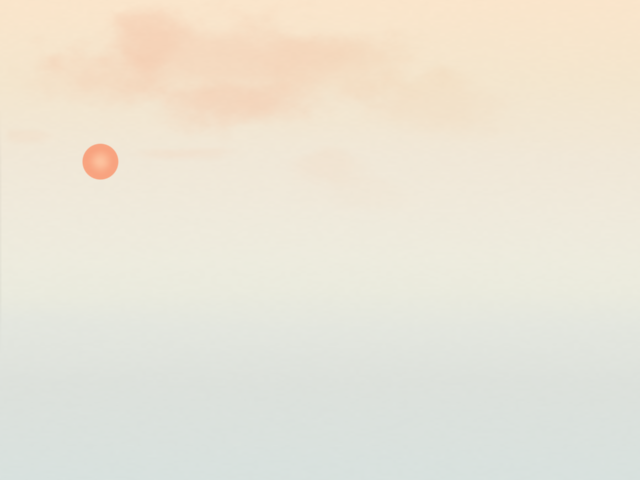
This background is drawn by a WebGL 2 fragment shader. Its source:

```glsl
#version 300 es
precision highp float;
// A pale dawn sky: a vertical wash from peach through cream to grey-green,
// peach clouds made of noise-warped ellipses, and a small coral sun.
// Positions are in units of the canvas height, origin at the lower left.
uniform vec2 u_resolution;
out vec4 outColor;

const vec2 SUN_CENTER = vec2(0.2092, 0.6632);
const float SUN_RADIUS = 0.0373;
const vec3 SUN_CORE = vec3(0.99, 0.76, 0.62);
const vec3 SUN_RIM = vec3(0.973, 0.640, 0.500);
const vec3 CLOUD_PINK = vec3(0.958, 0.790, 0.680);
const vec3 CLOUD_GOLD = vec3(0.945, 0.830, 0.710);
const float BILLOW = 0.95;
const float GRAIN = 0.006;

// Sky colours and their heights, from bottom to top
const int STOPS = 9;
const float HEIGHT[STOPS] = float[](0.0, 0.20, 0.32, 0.39, 0.45, 0.56, 0.67, 0.83, 1.0);
const vec3 SKY[STOPS] = vec3[](
  vec3(0.847, 0.882, 0.870), vec3(0.866, 0.882, 0.860),
  vec3(0.892, 0.902, 0.872), vec3(0.918, 0.918, 0.868),
  vec3(0.929, 0.922, 0.870), vec3(0.938, 0.916, 0.860),
  vec3(0.942, 0.908, 0.845), vec3(0.955, 0.900, 0.806),
  vec3(0.980, 0.898, 0.796));

// Cloud masses: centre and radii, then opacity
const int CLOUDS = 11;
const vec4 CLOUD[CLOUDS] = vec4[](
  vec4(0.312, 0.920, 0.095, 0.070), vec4(0.200, 0.830, 0.200, 0.070),
  vec4(0.470, 0.853, 0.400, 0.120), vec4(0.451, 0.790, 0.190, 0.060),
  vec4(0.694, 0.850, 0.230, 0.100), vec4(0.760, 0.890, 0.080, 0.050),
  vec4(0.911, 0.783, 0.190, 0.080), vec4(0.686, 0.653, 0.110, 0.038),
  vec4(0.370, 0.677, 0.130, 0.018), vec4(0.055, 0.714, 0.065, 0.018),
  vec4(0.764, 0.592, 0.130, 0.045));
const float OPACITY[CLOUDS] = float[](
  0.42, 0.34, 0.42, 0.34, 0.25, 0.14, 0.26, 0.15, 0.20, 0.15, 0.07);

float hash(vec2 p) {
  vec3 q = fract(vec3(p.xyx) * 0.1031);
  q += dot(q, q.yzx + 33.33);
  return fract((q.x + q.y) * q.z);
}

float noise(vec2 p) {
  vec2 i = floor(p), f = fract(p);
  f = f * f * (3.0 - 2.0 * f);
  return mix(mix(hash(i), hash(i + vec2(1, 0)), f.x),
             mix(hash(i + vec2(0, 1)), hash(i + vec2(1, 1)), f.x), f.y);
}

float fbm(vec2 p) {
  float sum = 0.0, gain = 0.5;
  for (int i = 0; i < 5; i++) {
    sum += gain * noise(p);
    p = mat2(1.6, 1.2, -1.2, 1.6) * p + 7.3;
    gain *= 0.5;
  }
  return sum;
}

vec3 skyColor(float y) {
  vec3 color = SKY[0];
  for (int i = 1; i < STOPS; i++)
    color = mix(color, SKY[i], clamp((y - HEIGHT[i - 1]) / (HEIGHT[i] - HEIGHT[i - 1]), 0.0, 1.0));
  return color;
}

// Union of the soft masses; upper edges are crisper than lower ones
float cloudCover(vec2 p) {
  float clear = 1.0;
  float warp = (fbm(p * vec2(13.0, 18.0)) - 0.5) * BILLOW;
  for (int i = 0; i < CLOUDS; i++) {
    vec2 q = (p - CLOUD[i].xy) / CLOUD[i].zw;
    float softness = mix(1.0, 0.65, smoothstep(-0.2, 0.7, q.y));
    float cover = 1.0 - smoothstep(1.1 - softness, 1.1, length(q) + warp);
    clear *= 1.0 - OPACITY[i] * cover;
  }
  return 1.0 - clear;
}

void main() {
  vec2 p = gl_FragCoord.xy / u_resolution.y;
  float pixel = 1.0 / u_resolution.y;

  // Sky wash with faint horizontal brush streaks
  float streak = noise(p * vec2(1.5, 24.0)) - 0.5;
  vec3 color = skyColor(p.y + 0.02 * streak);

  // Clouds, fading out at the left margin
  float margin = smoothstep(0.005, 0.025, p.x);
  vec3 tint = mix(CLOUD_PINK, CLOUD_GOLD, smoothstep(0.5, 0.95, p.x));
  color = mix(color, tint, cloudCover(p) * margin);

  // Thin shaded strip on the left side
  float strip = smoothstep(0.25, 0.4, p.y) * (1.0 - smoothstep(0.6, 0.8, p.y));
  color *= 1.0 - 0.03 * strip * (1.0 - smoothstep(0.001, 0.005, p.x));

  // Sun, paler in the middle
  float d = length(p - SUN_CENTER);
  vec3 sun = mix(SUN_CORE, SUN_RIM, smoothstep(0.0, 0.8, d / SUN_RADIUS));
  color = mix(color, sun, 1.0 - smoothstep(-pixel, pixel, d - SUN_RADIUS));

  // Paper grain
  color += GRAIN * (noise(p * vec2(90.0, 180.0)) - 0.5);
  outColor = vec4(color, 1.0);
}
```
